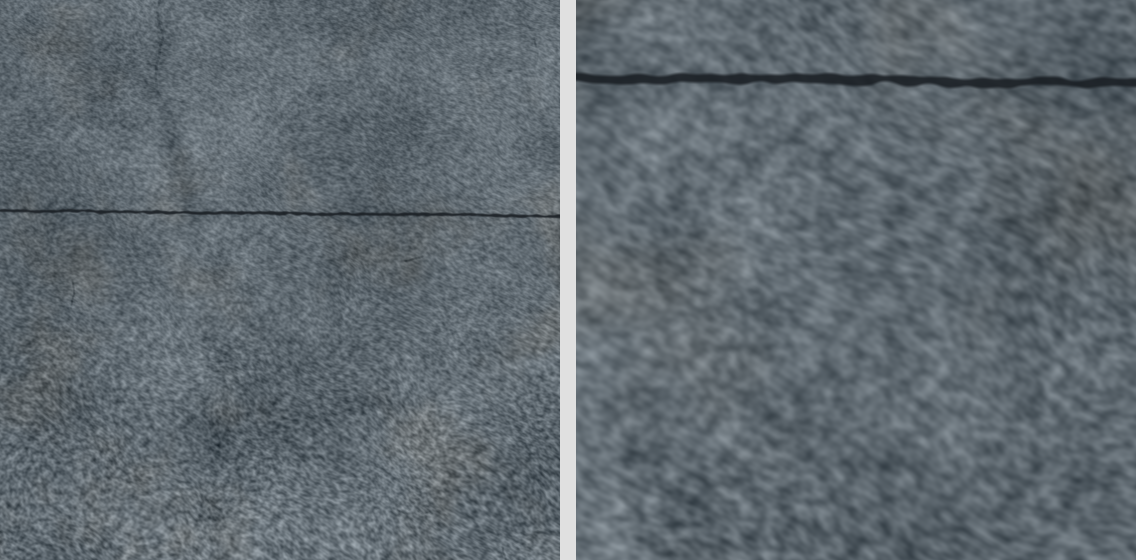
Left, the full canvas; right, a detail of the centre.
Reproduce this texture procedurally as a Shadertoy shader.

```glsl
// Weathered blue-grey concrete: two slabs split by a thin dark joint.
// Layered gradient noise gives grain and mottling; grain coarsens downwards.
// A wandering stain, scattered smudges and hairline cracks age the surface.

const float BASE_TONE = 0.418;
const vec3 COOL_TINT = vec3(-0.040, 0.0, 0.029);
const vec3 WARM_TINT = vec3(-0.018, 0.0, 0.004);
const float GRAIN_FREQ = 84.0;
const float GRAIN_AMOUNT = 0.165;
const float FINE_AMOUNT = 0.115;
const float MOTTLE_AMOUNT = 0.095;
const float PATCH_AMOUNT = 0.055;
const float STAIN_DEPTH = 0.085;
const float SMUDGE_DEPTH = 0.055;
const float CRACK_DEPTH = 0.09;
const float JOINT_HEIGHT = 0.624;
const float JOINT_SLOPE = -0.010;
const float JOINT_HALF_WIDTH = 0.0016;
const vec3 JOINT_COLOR = vec3(0.10, 0.12, 0.14);
const int SMUDGES = 12;
const int CRACKS = 7;

float hash(vec2 cell) {
    uvec2 q = uvec2(ivec2(cell)) * uvec2(1597334673u, 3812015801u);
    uint h = (q.x ^ q.y) * 1597334673u;
    h = (h ^ (h >> 15)) * 2246822519u;
    h ^= h >> 13;
    return float(h >> 8) / 16777216.0;
}

vec2 hash2(float n) {
    return vec2(hash(vec2(n, 17.0)), hash(vec2(n, 53.0)));
}

float cornerSlope(vec2 cell, vec2 offset) {
    float angle = 6.2832 * hash(cell);
    return dot(vec2(cos(angle), sin(angle)), offset);
}

// Gradient noise centred on zero.
float noise(vec2 p) {
    vec2 i = floor(p), f = p - i;
    vec2 u = f * f * f * (f * (f * 6.0 - 15.0) + 10.0);
    vec2 e = vec2(0.0, 1.0);
    float low = mix(cornerSlope(i, f), cornerSlope(i + e.yx, f - e.yx), u.x);
    float high = mix(cornerSlope(i + e.xy, f - e.xy), cornerSlope(i + e.yy, f - e.yy), u.x);
    return mix(low, high, u.y);
}

float fbm(vec2 p) {
    float sum = 0.0, amp = 1.0;
    for (int i = 0; i < 4; i++) {
        sum += amp * noise(p);
        p = mat2(0.8, 0.6, -0.6, 0.8) * p * 2.03 + 11.3;
        amp *= 0.55;
    }
    return sum;
}

// Slightly slanted, elongated grain with gently bent directions.
float grain(vec2 p) {
    vec2 q = vec2(p.x - 0.5, p.y) * mix(0.86, 1.16, p.y);
    q += 0.016 * vec2(noise(p * 7.0), noise(p * 7.0 + 40.0));
    q = mat2(0.82, 0.57, -0.57, 0.82) * q * vec2(1.0, 1.08);
    q *= GRAIN_FREQ * vec2(0.88, 1.22);
    return GRAIN_AMOUNT * noise(q) + FINE_AMOUNT * noise(q * 1.93 + 31.7);
}

// Dark vertical trail with a fine crack along its upper part.
float stain(vec2 p, float soft) {
    float path = 0.277 + 0.105 * (1.0 - smoothstep(0.5, 0.85, p.y));
    float d = p.x - path - 0.03 * noise(vec2(p.y * 9.0, 3.5));
    float width = 0.021 + 0.022 * (1.0 - p.y);
    float strength = smoothstep(-0.35, 0.45, fbm(p * vec2(11.0, 8.0) + 5.0));
    float trail = exp(-d * d / (width * width)) * strength;
    float jag = d - 0.006 - 0.006 * noise(vec2(p.y * 45.0, 8.5));
    float line = 1.0 - smoothstep(0.0008, 0.0025 + soft, abs(jag));
    return STAIN_DEPTH * trail + 0.06 * line * smoothstep(0.8, 0.86, p.y);
}

float smudges(vec2 p) {
    float sum = 0.0;
    vec2 bent = p + 0.035 * vec2(fbm(p * 14.0), fbm(p * 14.0 + 70.0));
    for (int i = 0; i < SMUDGES; i++) {
        float n = float(i);
        vec2 size = mix(vec2(0.018, 0.014), vec2(0.055, 0.035), hash2(n + 60.0));
        vec2 d = (bent - hash2(n + 20.0)) / size;
        sum += exp(-dot(d, d)) * mix(0.5, 1.0, hash(vec2(n, 9.0)));
    }
    return SMUDGE_DEPTH * min(sum, 1.3);
}

float hairlines(vec2 p, float soft) {
    float sum = 0.0;
    for (int i = 0; i < CRACKS; i++) {
        float n = float(i);
        float angle = mod(n, 2.0) * 1.6 + 0.5 * (hash(vec2(n, 4.0)) - 0.5);
        float c = cos(angle), s = sin(angle);
        vec2 d = mat2(c, -s, s, c) * (p - hash2(n + 130.0));
        float bend = d.y - 5.0 * d.x * d.x - 0.004 * noise(vec2(d.x * 50.0, n + 0.5));
        float ends = 1.0 - smoothstep(0.015, 0.05, abs(d.x));
        sum += ends * (1.0 - smoothstep(0.0004, 0.002 + soft, abs(bend)));
    }
    return CRACK_DEPTH * min(sum, 1.0) * smoothstep(-0.25, 0.2, noise(p * 40.0));
}

void mainImage(out vec4 fragColor, in vec2 fragCoord) {
    vec2 p = fragCoord / iResolution.xy;
    float soft = 0.7 / iResolution.y;

    // Broad mottling and grain, rougher towards the bottom
    float mottle = fbm(p * vec2(3.2, 3.8) + 2.4);
    float roughness = mix(1.3, 0.82, smoothstep(0.0, 0.65, p.y));
    float tone = BASE_TONE + MOTTLE_AMOUNT * mottle;
    tone += PATCH_AMOUNT * noise(p * vec2(24.0, 30.0)) + roughness * grain(p);

    // Wear marks
    tone -= stain(p, soft) + smudges(p) + hairlines(p, soft);

    // Cool surface with faint earthy patches
    float warmth = smoothstep(0.0, 0.7, fbm(p * 4.5 + 23.0) + 0.2 * (0.6 - p.y));
    vec3 color = tone + mix(COOL_TINT, WARM_TINT, 0.65 * warmth);

    // Joint with ragged edges and a soft shadow
    float d = p.y - JOINT_HEIGHT - JOINT_SLOPE * p.x;
    d = abs(d + 0.0022 * noise(vec2(p.x * 60.0, 2.5)) + 0.0015 * noise(vec2(p.x * 9.0, 6.5)));
    float halfWidth = JOINT_HALF_WIDTH * (1.0 + 1.1 * noise(vec2(p.x * 75.0, 12.5)));
    float joint = 1.0 - smoothstep(halfWidth - soft, halfWidth + 0.0018 + soft, d);
    color -= 0.035 * exp(-d * 170.0);
    color = mix(color, JOINT_COLOR, 0.88 * joint);

    fragColor = vec4(clamp(color, 0.0, 1.0), 1.0);
}
```
